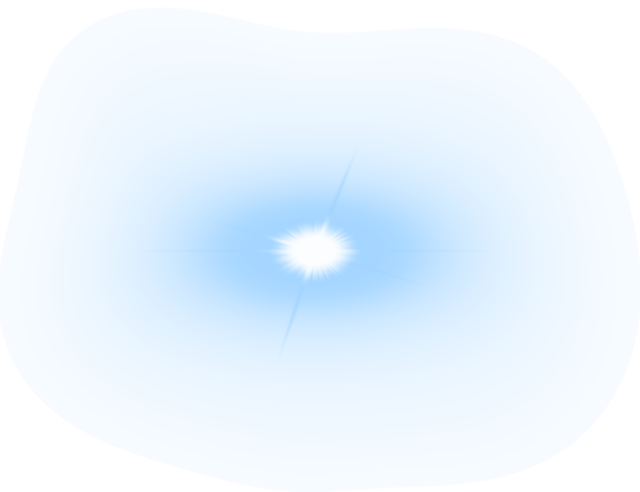
A Shadertoy shader for this background:

```glsl
// A white-hot star with thin tapered rays inside a wide pale blue halo.
// The halo's uneven rim is a polar Fourier series; its tint decays
// exponentially along contours that go from an ellipse to that rim.

#define CENTRE vec2(0.492, 0.490)
#define CORE_SIZE vec2(0.051, 0.034)
#define INNER_SIZE vec2(0.66, 0.33)
#define RIM_RADIUS 0.580
#define GLOW_PLATEAU 0.27
#define GLOW_DECAY 3.4
#define GLOW_DEPTH vec3(0.36, 0.165, 0.0)
#define RAY_BLUE vec3(0.63, 0.83, 1.0)
#define CORE_WHITE vec3(0.985, 0.993, 1.0)
#define FRINGE_SPOKES 96.0
#define FRINGE_AMOUNT 0.22

const float TAU = 6.28318;

// Cosine and sine weights of rim harmonics 1 to 8
const vec2 RIM[8] = vec2[8](
    vec2(0.0058, -0.0056), vec2(0.0944, -0.0205),
    vec2(0.0061, 0.0036), vec2(-0.0250, 0.0030),
    vec2(-0.0005, -0.0169), vec2(-0.0048, 0.0074),
    vec2(0.0, -0.0032), vec2(0.0020, 0.0));

// Rays: angle in degrees, length, half width, length of the white base
const vec4 RAYS[6] = vec4[6](
    vec4(67.7, 0.250, 0.0060, 0.085), vec4(251.4, 0.255, 0.0060, 0.080),
    vec4(163.5, 0.265, 0.0046, 0.120), vec4(-17.6, 0.275, 0.0046, 0.080),
    vec4(0.0, 0.420, 0.0032, 0.100), vec4(180.0, 0.420, 0.0032, 0.130));

float hash(float n) {
    n = fract(n * 0.1031);
    n *= n + 33.33;
    return fract(n * (n + n));
}

// Smooth noise around the circle, wrapping without a seam
float spokeNoise(float angle) {
    float s = fract(angle / TAU) * FRINGE_SPOKES;
    float cell = floor(s);
    float next = mod(cell + 1.0, FRINGE_SPOKES);
    return mix(hash(cell), hash(next), smoothstep(0.0, 1.0, s - cell));
}

float rimRadius(float angle) {
    float radius = RIM_RADIUS;
    for (int k = 0; k < 8; k++) {
        float a = float(k + 1) * angle;
        radius += dot(RIM[k], vec2(cos(a), sin(a)));
    }
    return radius;
}

// Halo tint: flat blue near the middle, fading outwards, white past the rim
vec3 halo(vec2 p, float angle, float pixel) {
    float rim = rimRadius(angle);
    float outer = length(p) / rim;
    float inner = length(p / INNER_SIZE);
    float level = mix(inner, outer, smoothstep(0.15, 0.95, outer));
    float x = level - GLOW_PLATEAU;
    float falloff = 0.5 * (x + sqrt(x * x + 0.003));
    float inside = 1.0 - smoothstep(-pixel, pixel, length(p) - rim);
    return 1.0 - GLOW_DEPTH * exp(-GLOW_DECAY * falloff) * inside;
}

// Coverage of one ray: x is its blue blade, y its white base
vec2 rayMask(vec2 p, vec4 ray, float pixel) {
    float a = radians(ray.x);
    vec2 dir = vec2(cos(a), sin(a));
    float along = dot(p, dir);
    float across = dot(p, vec2(-dir.y, dir.x));
    float taper = 1.0 - 0.6 * clamp(along / ray.y, 0.0, 1.0);
    float width = max(ray.z * taper, 0.6 * pixel);
    float blade = exp(-across * across / (width * width)) * step(0.0, along);
    vec2 fade = 1.0 - smoothstep(vec2(0.4), vec2(1.0), along / ray.yw);
    return blade * fade * min(ray.z * vec2(115.0, 140.0), 1.0);
}

void mainImage(out vec4 fragColor, in vec2 fragCoord) {
    float pixel = 1.0 / iResolution.y;
    vec2 p = (fragCoord - CENTRE * iResolution.xy) * pixel;
    float angle = atan(p.y, p.x + 1e-6);

    vec3 color = halo(p, angle, pixel);

    // Rays
    for (int i = 0; i < 6; i++) {
        vec2 mask = rayMask(p, RAYS[i], pixel);
        color = mix(color, RAY_BLUE, mask.x);
        color = mix(color, CORE_WHITE, mask.y);
    }

    // Core with a finely spoked fringe
    float coreDist = length(p / CORE_SIZE);
    coreDist += FRINGE_AMOUNT * (spokeNoise(angle) - 0.5) * smoothstep(0.7, 1.4, coreDist);
    color = mix(color, CORE_WHITE, 1.0 - smoothstep(0.75, 1.85, coreDist));

    fragColor = vec4(color, 1.0);
}
```
